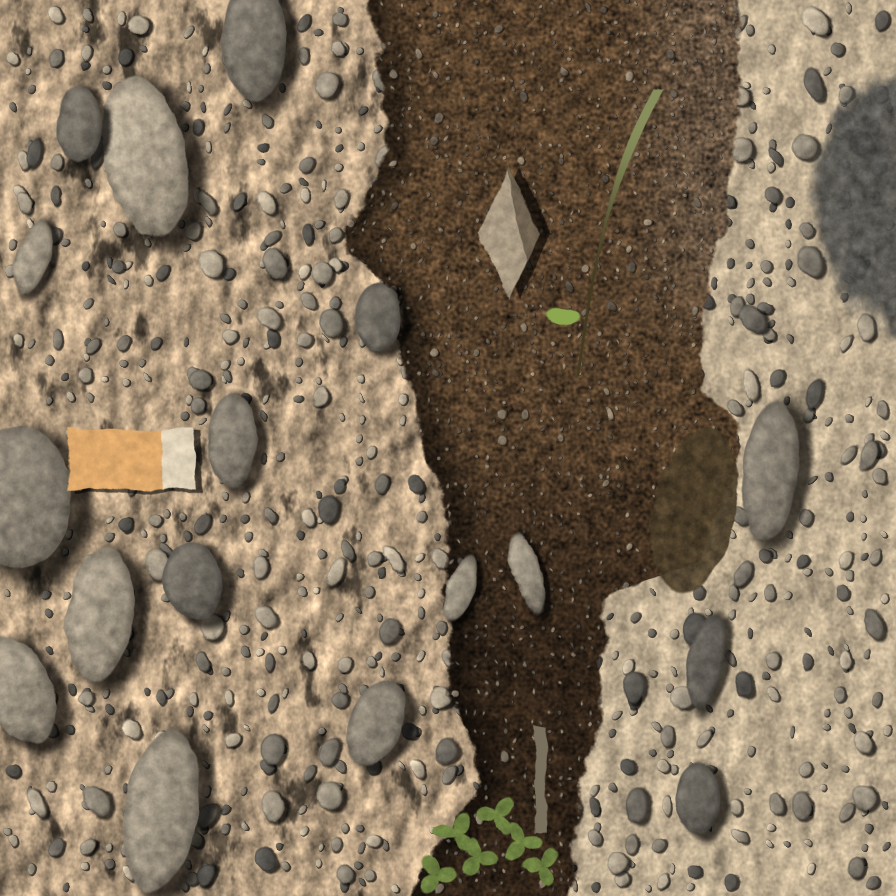
Write a WebGL 1 fragment shader that draws this texture.

```glsl
precision highp float;
uniform vec2 u_resolution;

vec3 col;
vec2 w;
float grain;

vec2 hash2(vec2 p) {
  return fract(sin(vec2(dot(p, vec2(127.1, 311.7)), dot(p, vec2(269.5, 183.3)))) * 43758.5);
}

float corner(vec2 i, vec2 f, vec2 e) {
  return dot(hash2(i + e) * 2. - 1., f - e);
}

float gradNoise(vec2 p) {
  vec2 i = floor(p), f = fract(p), u = f * f * (3. - 2. * f);
  return mix(mix(corner(i, f, vec2(0)), corner(i, f, vec2(1, 0)), u.x),
             mix(corner(i, f, vec2(0, 1)), corner(i, f, vec2(1)), u.x), u.y);
}

float fbm(vec2 p) {
  float sum = 0., amp = 1.;
  for (int i = 0; i < 5; i++) {
    sum += amp * gradNoise(p);
    p = mat2(1.6, 1.2, -1.2, 1.6) * p + 3.7;
    amp *= .55;
  }
  return sum;
}

float cover(float d) {
  float aa = 1. / u_resolution.y;
  return 1. - smoothstep(-aa, aa, d);
}

vec2 turn(vec2 p, float a) {
  return vec2(cos(a) * p.x + sin(a) * p.y, cos(a) * p.y - sin(a) * p.x);
}

float ellipse(vec2 p, vec2 r, float a) {
  return (length(turn(p, a) / r) - 1.) * min(r.x, r.y);
}

float box(vec2 p, vec2 r) {
  return max(abs(p.x) - r.x, abs(p.y) - r.y);
}

// Pebble lit from the upper left, with a cast shadow
void stone(float x, float y, float rx, float ry, float a, float tone) {
  vec2 q = w - vec2(x, y), r = vec2(rx, ry);
  float size = min(rx, ry), d = ellipse(q, r, a);
  float shade = ellipse(q - size * vec2(.32, -.18), r * 1.04, a);
  col *= 1. - .68 * (1. - smoothstep(-.1 * size, .22 * size, shade));
  float light = .95 + .15 * dot(q / r, vec2(-.8, .6)) + .28 * grain;
  light *= .78 + .22 * smoothstep(0., .25 * size, -d);
  col = mix(col, mix(vec3(.34, .33, .31), vec3(.8, .74, .64), tone) * light, cover(d));
}

// One random pebble per grid cell
void scatter(float scale, float amount) {
  vec2 id = floor(w * scale), h = hash2(id + scale), k = hash2(id + 7.3);
  if (k.x > amount) return;
  vec2 c = (id + .32 + .36 * h) / scale;
  stone(c.x, c.y, (.11 + .1 * k.y) / scale, (.17 + .12 * h.x) / scale,
        (h.y - .5) * 1.6, fract(h.x * 7. + k.y));
}

void main() {
  vec2 p = gl_FragCoord.xy / u_resolution;
  float t = 1. - p.y, grit = gradNoise(p * 230.);
  grain = fbm(p * 75.);
  w = p + .006 * vec2(gradNoise(p * 28.), gradNoise(p * 28. + 9.)) + .002 * grain;

  // Edges of the soil channel
  float left = .41 + .02 * smoothstep(0., .1, t) - .04 * smoothstep(.18, .26, t)
    + .06 * smoothstep(.27, .35, t) + .05 * smoothstep(.38, .6, t)
    + .03 * smoothstep(.76, .84, t) - .07 * smoothstep(.87, 1., t);
  float right = .825 - .04 * smoothstep(.1, .4, t) + .04 * smoothstep(.43, .48, t)
    - .04 * smoothstep(.5, .62, t) - .11 * smoothstep(.62, .67, t) - .04 * smoothstep(.7, 1., t);
  float edge = max(left - p.x, p.x - right) + .016 * fbm(p * 22.);
  float soil = 1. - smoothstep(-.003, .003, edge), bank = smoothstep(.55, .65, p.x);

  // Weathered concrete with side-lit relief
  vec2 s = p * vec2(26, 17);
  float height = fbm(s), relief = height - fbm(s + vec2(-.2, .13));
  col = mix(vec3(.69, .6, .49), vec3(.75, .68, .57), bank);
  col *= 1. + mix(.75, .3, bank) * relief + .15 * height + .16 * grain + .18 * grit;
  col *= 1. - mix(.6, .15, bank) * smoothstep(.2, .5, fbm(p * vec2(24, 13) + 4.));
  scatter(46., .3);
  scatter(25., .42);
  scatter(15., .4);

  // Cool shadow on the right margin
  float cool = ellipse(w - vec2(1, .77), vec2(.09, .14), .15) + .015 * height;
  col = mix(col, vec3(.3, .3, .29) * (1. + .5 * grain), .88 * (1. - smoothstep(-.01, .01, cool)));

  // Soil: smooth and pale above, damp and crumbly below
  vec3 ground = col;
  col = mix(vec3(.33, .25, .17), vec3(.19, .14, .095), smoothstep(.4, .75, t));
  col = mix(col, vec3(.39, .32, .25), smoothstep(.66, .8, p.x) * (1. - smoothstep(.25, .42, t)));
  col *= 1. + .65 * grain + .75 * grit + .25 * height;
  col *= .5 + .5 * smoothstep(0., .05, p.x - left);
  vec3 earth = col;
  scatter(95., .3);
  scatter(42., .13);
  col = mix(ground, mix(earth, col, .65), soil);
  float mossy = ellipse(w - vec2(.775, .43), vec2(.046, .092), -.2);
  col = mix(col, vec3(.29, .24, .16) * (1. + .5 * grain), .9 * cover(mossy));

  // Large stones: left bank, channel, right bank
  stone(.284, .955, .036, .068, 0., .35);
  stone(.162, .825, .046, .09, .2, .8);
  stone(.088, .862, .025, .042, 0., .3);
  stone(.037, .713, .018, .042, -.3, .7);
  stone(.422, .647, .026, .038, 0., .25);
  stone(.26, .508, .027, .052, 0., .45);
  stone(.02, .445, .06, .08, 0., .5);
  stone(.112, .314, .037, .075, -.1, .7);
  stone(.215, .352, .033, .044, .2, .25);
  stone(.02, .23, .038, .062, .4, .65);
  stone(.18, .095, .041, .09, -.15, .65);
  stone(.42, .193, .03, .048, -.4, .5);
  stone(.514, .343, .015, .038, -.3, .6);
  stone(.588, .36, .016, .045, .3, .6);
  stone(.86, .475, .031, .078, -.1, .45);
  stone(.788, .262, .019, .054, -.2, .15);
  stone(.779, .108, .024, .04, 0., .2);

  // Faceted shard
  vec2 q = w - vec2(.568, .74), k = abs(q) / vec2(.034, .073);
  col *= 1. - .6 * cover((abs(q.x - .012) / .034 + k.y - 1.) * .03);
  vec3 facet = mix(vec3(.66, .6, .51), vec3(.42, .37, .3), cover(.012 - q.x - .2 * q.y));
  col = mix(col, facet * (1. + .25 * grain), cover((k.x + k.y - 1.) * .03));

  // Paper stub with a pale torn end
  q = w - vec2(.147, .488);
  col *= 1. - .6 * cover(box(q - vec2(.008, -.004), vec2(.071, .034)));
  vec3 paper = mix(vec3(.87, .66, .42), vec3(.87, .82, .72), cover(.034 - q.x));
  col = mix(col, paper * (1. + .15 * grain), cover(box(q, vec2(.071, .034))));

  // Grass blade, fallen leaf and twig
  float u = (p.y - .58) / .32;
  float blade = abs(p.x - .645 - .045 * (u + u * u * u)) - .0015 - .004 * smoothstep(.5, .85, u);
  vec3 grass = mix(vec3(.25, .23, .13), vec3(.53, .56, .36), smoothstep(.3, .9, u));
  col = mix(col, grass, cover(max(blade, abs(p.y - .74) - .16)));
  col = mix(col, vec3(.55, .66, .31), cover(ellipse(w - vec2(.629, .648), vec2(.019, .009), -.1)));
  col = mix(col, vec3(.48, .44, .37), cover(box(w - vec2(.603, .13), vec2(.007, .06))));

  // Seedlings with three leaves each
  for (int i = 0; i < 18; i++) {
    float n = floor(float(i) / 3.), a = 2.1 * float(i) + n;
    vec2 c = vec2(.485 + .024 * n, .025 + .075 * fract(n * .62)) + .012 * vec2(cos(a), sin(a));
    col = mix(col, vec3(.42, .5, .25) * (1. + .3 * grain), cover(ellipse(w - c, vec2(.012, .008), a)));
  }
  gl_FragColor = vec4(clamp(col, 0., 1.), 1);
}
```
